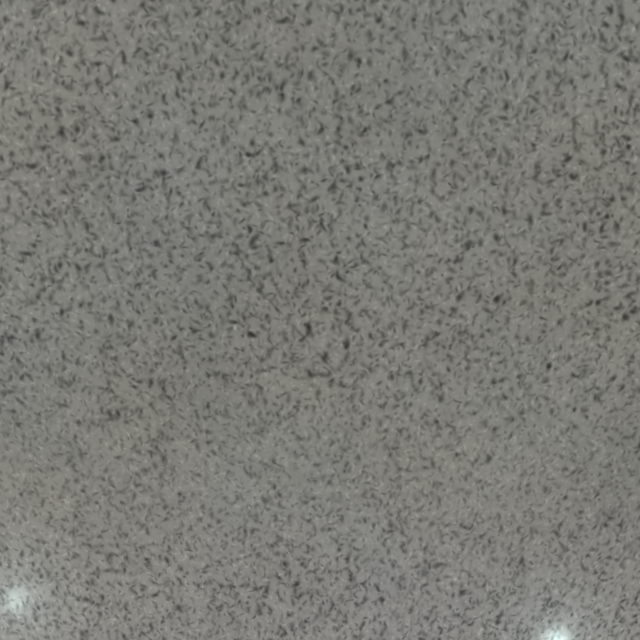
Give the GLSL for this texture, as a Shadertoy shader.

```glsl
// Polished grey granite seen at a slight slant, with two lamps reflected low down.
// Two cellular layers of soft, randomly turned flecks darken a mottled pale ground;
// layered sines add cloudy tint, and grains get finer toward the bottom edge.

const vec3  STONE        = vec3(0.534, 0.531, 0.504);
const vec3  WARM_TINT    = vec3(0.010, 0.004, -0.009);
const vec3  SHEEN        = vec3(0.040, 0.037, 0.044);
const vec3  LAMP         = vec3(0.30, 0.36, 0.36);
const float COARSE_CELLS = 66.0;   // cells across the canvas
const float FINE_CELLS   = 98.0;
const float PALE_CELLS   = 112.0;
const float FLECK_DEPTH  = 0.44;   // darkening of the strongest common fleck
const float RARE_DEPTH   = 0.32;   // extra darkening of rare black grains
const float PALE_DEPTH   = 0.13;
const float CLOUD_DEPTH  = 0.042;  // broad light and dark patches
const float MOTTLE_DEPTH = 0.040;  // patches a few grains wide
const float FINER_BELOW  = 0.32;   // growth of grain density at the bottom
const vec2  LEFT_LAMP    = vec2(0.024, 0.062);
const vec2  RIGHT_LAMP   = vec2(0.870, -0.002);
const vec2  SCRATCH_A    = vec2(0.390, 0.564);
const vec2  SCRATCH_B    = vec2(0.525, 0.418);

vec3 hash3(vec2 p) {
    vec3 q = fract(vec3(p.xyx) * vec3(0.1031, 0.1030, 0.0973));
    q += dot(q, q.yxz + 33.33);
    return fract((q.xxy + q.yzz) * q.zyx);
}

// Sum of slightly bent Gaussian flecks, one per cell
float flecks(vec2 p, float seed, float rareDepth) {
    vec2 cell = floor(p);
    float sum = 0.0;
    for (int y = -1; y <= 1; y++)
    for (int x = -1; x <= 1; x++) {
        vec2 id = cell + vec2(x, y);
        vec3 place = hash3(id + seed);
        vec3 shape = hash3(id + seed + 57.3);
        vec2 d = p - id - place.xy;
        float angle = 6.2832 * place.z;
        angle += 0.35 * sin(2.0 * angle);          // mild upright preference
        vec2 along = vec2(cos(angle), sin(angle));
        float u = dot(d, along);
        float v = dot(d, vec2(-along.y, along.x));
        v += (shape.z - 0.5) * 0.9 * u * u;
        float halfLength = mix(0.28, 0.60, shape.x);
        float halfWidth  = mix(0.21, 0.29, shape.z);
        float depth = pow(shape.y, 1.7) + rareDepth * smoothstep(0.95, 1.0, shape.y);
        u /= halfLength;
        v /= halfWidth;
        sum += depth * exp(-u * u - v * v);
    }
    return sum;
}

// Slow, cloudy variation from crossing sines, about -1 to 1
float clouds(vec2 p) {
    float sum = 0.0, weight = 0.5;
    for (int i = 0; i < 4; i++) {
        sum += weight * sin(p.x + 1.7 * sin(p.y)) * cos(p.y - 1.3 * sin(0.8 * p.x));
        p = mat2(1.5, 1.1, -1.1, 1.5) * p + 2.3;
        weight *= 0.6;
    }
    return sum;
}

float segmentDistance(vec2 p, vec2 a, vec2 b) {
    vec2 ab = b - a;
    return length(p - a - ab * clamp(dot(p - a, ab) / dot(ab, ab), 0.0, 1.0));
}

float lampGlow(vec2 p, vec2 center, float core) {
    vec2 d = p - center;
    float r2 = dot(d, d);
    return core * exp(-r2 / 0.00045) + 0.26 * exp(-r2 / 0.006);
}

void mainImage(out vec4 fragColor, in vec2 fragCoord) {
    vec2 uv = fragCoord / iResolution.xy;

    // Slanted grain plane with a gentle wobble
    float below = 1.0 - uv.y;
    vec2 plane = vec2((uv.x - 0.5) * (1.0 + FINER_BELOW * below * below),
                      uv.y - FINER_BELOW * below * below * 0.6);
    plane += 0.0010 * vec2(sin(plane.y * 190.0 + 2.0 * sin(plane.x * 90.0)),
                           sin(plane.x * 170.0 + 2.0 * sin(plane.y * 110.0)));
    plane += 4.0;

    // Dark flecks, softest in the hazy band below the middle
    float haze = exp(-pow((uv.y - 0.27) / 0.13, 2.0));
    float rare = RARE_DEPTH / FLECK_DEPTH * smoothstep(0.15, 0.5, uv.y);
    float mottle = clouds(plane * 42.0);
    float dark = flecks(plane * COARSE_CELLS, 11.0, rare)
               + 0.85 * flecks(plane * FINE_CELLS, 83.0, 0.0);
    dark *= FLECK_DEPTH * (1.0 - 0.30 * haze) * (1.0 - 0.35 * mottle);
    dark = 0.80 * (1.0 - exp(-dark / 0.80));

    // Pale grains and a faint diagonal scratch
    float pale = flecks(plane * PALE_CELLS, 149.0, 0.0) - 0.3;
    float scratch = exp(-pow(segmentDistance(uv, SCRATCH_A, SCRATCH_B) / 0.0025, 2.0));
    scratch *= 0.13 + 0.07 * sin(uv.x * 150.0);

    // Cloudy ground, low sheen and lamp reflections
    float cloud = clouds(uv * 6.0 + 1.0);
    vec3 color = STONE * (1.0 + CLOUD_DEPTH * cloud + MOTTLE_DEPTH * mottle);
    color += WARM_TINT * clouds(uv * 4.0 + 7.0);
    color += SHEEN * smoothstep(0.34, 0.0, uv.y);
    color *= (1.0 - dark) * (1.0 - scratch) * (1.0 + PALE_DEPTH * pale);
    color += LAMP * (lampGlow(uv, LEFT_LAMP, 0.55) + lampGlow(uv, RIGHT_LAMP, 1.15));

    fragColor = vec4(clamp(color, 0.0, 1.0), 1.0);
}
```
